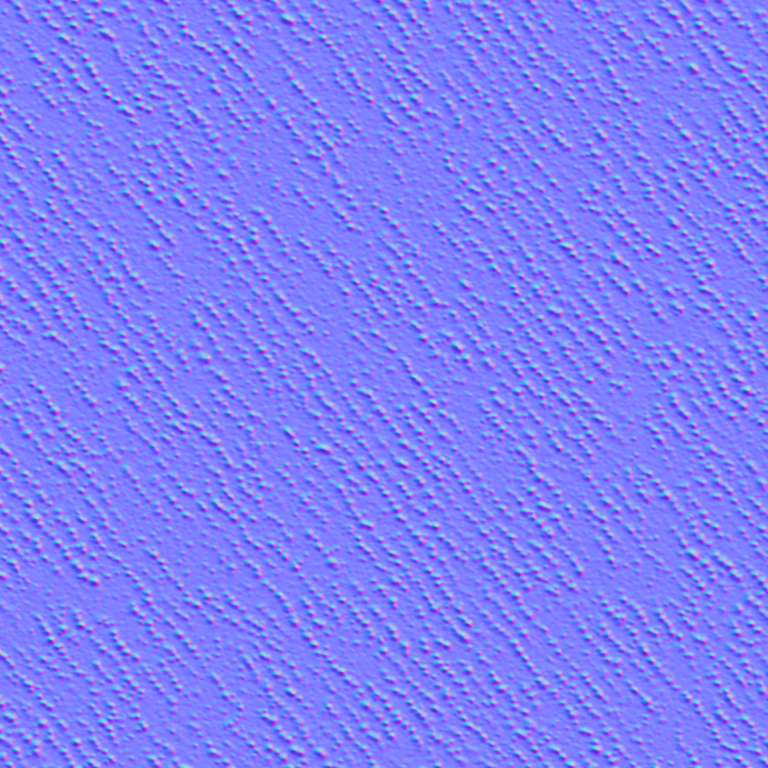
Write a WebGL 1 fragment shader that draws this texture map.

```glsl
precision highp float;
// Tangent-space normal map of a rough twill: broken diagonal rows of small raised grains.

uniform vec2 u_resolution;

const float ROW_ANGLE = -0.87;               // direction of the rows, radians
const vec2  ROW_CELL = vec2(0.0112, 0.0215); // grain spacing along and across rows
const vec2  STRAY_CELL = vec2(0.0125);       // loose grains between rows
const vec2  FINE_CELL = vec2(0.0062);        // faint surface roughness
const float ROW_RADIUS = 0.0027;
const float STRAY_RADIUS = 0.0023;
const float FINE_RADIUS = 0.0018;
const float ROW_STEEPNESS = 1.35;
const float STRAY_STEEPNESS = 0.75;
const float FINE_STEEPNESS = 0.26;
const float RUN_SCALE = 0.24;                // inverse length of a run, in grains
const float LEFT_STRETCH = 1.5;              // grains fall off gently to the left
const float GRAIN_TILT = -0.22;
const float ROW_WOBBLE = 0.0022;

float hash(vec2 p) {
  vec3 q = fract(p.xyx * vec3(0.1031, 0.1030, 0.0973));
  q += dot(q, q.yzx + 33.33);
  return fract((q.x + q.y) * q.z);
}

vec2 hash2(vec2 p) {
  return vec2(hash(p + 17.3), hash(p + 71.9));
}

mat2 rotation(float a) {
  float c = cos(a), s = sin(a);
  return mat2(c, s, -s, c);
}

// Smooth random value along one row, independent between rows
float runNoise(float along, float row) {
  float i = floor(along);
  float f = smoothstep(0.0, 1.0, along - i);
  return mix(hash(vec2(i, row * 3.0 + 211.0)), hash(vec2(i + 1.0, row * 3.0 + 211.0)), f);
}

// Gradient of one skewed Gaussian grain of unit steepness
vec2 grainSlope(vec2 d, float radius) {
  mat2 tilt = rotation(GRAIN_TILT);
  vec2 local = d * tilt;
  vec2 size = vec2(local.x < 0.0 ? radius * LEFT_STRETCH : radius, radius);
  vec2 u = local / size;
  return tilt * (-u * exp(-0.5 * dot(u, u)) * radius / size);
}

// Strength of the grain in a cell: runs in rows, sparse strays, signed roughness
float rowStrength(vec2 id) {
  float run = runNoise(id.x * RUN_SCALE + hash(vec2(id.y, 5.0)) * 9.0, id.y);
  return smoothstep(0.18, 0.52, run) * mix(0.45, 1.15, hash(id + 37.0));
}

float strayStrength(vec2 id) {
  return smoothstep(0.5, 1.0, hash(id + 53.0));
}

float fineStrength(vec2 id) {
  return hash(id + 89.0) * 2.0 - 1.0;
}

// Sum of grain slopes over neighbouring cells; kind: 0 rows, 1 strays, 2 roughness
vec2 layerSlope(vec2 p, vec2 cell, float radius, vec2 jitter, int kind) {
  mat2 frame = rotation(ROW_ANGLE);
  vec2 q = (p * frame) / cell + 300.0;
  vec2 base = floor(q);
  vec2 slope = vec2(0.0);
  for (int j = -1; j <= 1; j++) {
    for (int i = -1; i <= 1; i++) {
      vec2 id = base + vec2(float(i), float(j));
      vec2 center = id + 0.5 + (hash2(id) - 0.5) * jitter;
      float strength = kind == 0 ? rowStrength(id)
                     : kind == 1 ? strayStrength(id) : fineStrength(id);
      float size = radius * mix(0.85, 1.15, hash(id + 131.0));
      slope += strength * grainSlope(frame * ((q - center) * cell), size);
    }
  }
  return slope;
}

void main() {
  vec2 p = gl_FragCoord.xy / min(u_resolution.x, u_resolution.y);

  // Layered sines bend the rows slightly
  vec2 bent = p + ROW_WOBBLE * vec2(
    sin(p.y * 43.0 + 2.0 * sin(p.x * 17.0)),
    sin(p.x * 37.0 + 2.0 * sin(p.y * 23.0)));

  vec2 slope = ROW_STEEPNESS * layerSlope(bent, ROW_CELL, ROW_RADIUS, vec2(0.55, 0.3), 0);
  slope += STRAY_STEEPNESS * layerSlope(p + 0.37, STRAY_CELL, STRAY_RADIUS, vec2(0.8), 1);
  slope += FINE_STEEPNESS * layerSlope(p + 0.71, FINE_CELL, FINE_RADIUS, vec2(0.8), 2);

  // Encode the surface normal as colour
  vec3 normal = normalize(vec3(-slope, 1.0));
  gl_FragColor = vec4(normal * 0.5 + 0.5, 1.0);
}
```
